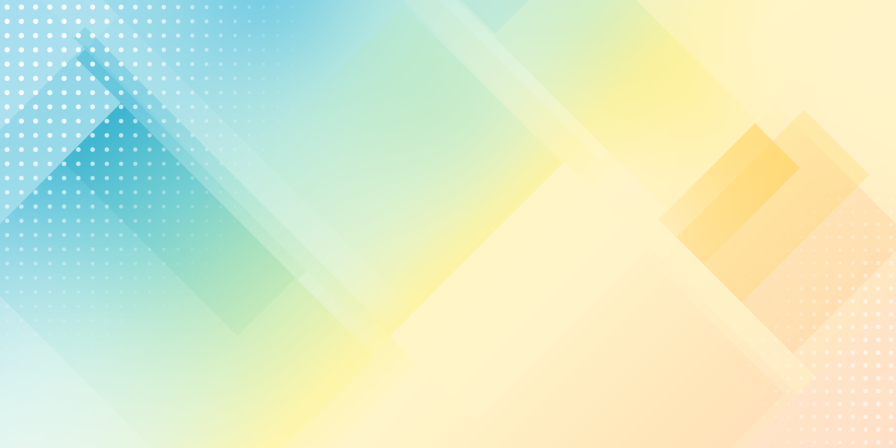
Reproduce this background procedurally as a Shadertoy shader.

```glsl
// Translucent diagonal panels over a blue, yellow and peach gradient with corner dots.

// Gradient stops: colour in rgb, diagonal position in w
const vec4 SOFT[8] = vec4[8](
    vec4(0.60, 0.85, 0.93, 0.00), vec4(0.64, 0.87, 0.91, 0.60),
    vec4(0.75, 0.92, 0.87, 0.96), vec4(0.87, 0.95, 0.82, 1.33),
    vec4(0.99, 0.96, 0.69, 1.60), vec4(1.00, 0.96, 0.79, 1.78),
    vec4(1.00, 0.93, 0.76, 2.35), vec4(1.00, 0.87, 0.76, 2.95));
const vec4 VIVID[5] = vec4[5](
    vec4(0.22, 0.71, 0.82, 0.52), vec4(0.44, 0.81, 0.82, 0.84),
    vec4(0.65, 0.88, 0.75, 1.09), vec4(0.82, 0.93, 0.71, 1.32),
    vec4(0.99, 0.96, 0.65, 1.58));

const vec3 WHITE = vec3(1.0);
const vec3 SKY = vec3(0.40, 0.78, 0.88);
const vec3 LEAF = vec3(0.70, 0.90, 0.74);
const vec3 LEMON = vec3(1.00, 0.94, 0.54);
const vec3 CREAM = vec3(1.00, 0.96, 0.79);
const vec3 AMBER = vec3(1.00, 0.83, 0.38);
const vec3 PEACH = vec3(1.00, 0.84, 0.64);
const vec3 BLUSH = vec3(1.00, 0.89, 0.80);
const float DOT_PITCH = 0.0318;
const float DOT_RADIUS = 0.0057;
const float FAR = 9.0;

vec3 softRamp(float t) {
    vec3 c = SOFT[0].rgb;
    for (int i = 1; i < 8; i++)
        c = mix(c, SOFT[i].rgb, clamp((t - SOFT[i - 1].w) / (SOFT[i].w - SOFT[i - 1].w), 0.0, 1.0));
    return c;
}

vec3 vividRamp(float t) {
    vec3 c = VIVID[0].rgb;
    for (int i = 1; i < 5; i++)
        c = mix(c, VIVID[i].rgb, clamp((t - VIVID[i - 1].w) / (VIVID[i].w - VIVID[i - 1].w), 0.0, 1.0));
    return c;
}

// Antialiased rectangle in diagonal coordinates
float panel(vec2 d, vec2 lo, vec2 hi) {
    float aa = 0.9 / iResolution.y;
    vec2 inside = smoothstep(lo - aa, lo + aa, d) * (1.0 - smoothstep(hi - aa, hi + aa, d));
    return inside.x * inside.y;
}

float glow(vec2 p, vec2 centre, float radius) {
    vec2 q = (p - centre) / radius;
    return exp(-dot(q, q));
}

// Grid of round dots that shrink as strength falls
float dots(vec2 p, float pitch, float strength) {
    float aa = 0.8 / iResolution.y;
    vec2 cell = (fract(p / pitch) - 0.5) * pitch;
    float radius = DOT_RADIUS * (0.55 + 0.45 * strength);
    return (1.0 - smoothstep(radius - aa, radius + aa, length(cell))) * strength;
}

void mainImage(out vec4 fragColor, in vec2 fragCoord) {
    // p starts at the upper left; d.x grows up-right, d.y grows down-right
    vec2 p = fragCoord / iResolution.y;
    p.y = 1.0 - p.y;
    vec2 d = vec2(p.x - p.y, p.x + p.y);

    // Base gradient and sky glow
    vec3 col = softRamp(d.y);
    col = mix(col, SKY, 0.70 * glow(p, vec2(0.58, -0.05), 0.20));

    // Blue corner panels
    col = mix(col, WHITE, 0.12 * panel(d, vec2(-FAR), vec2(0.09, 0.29)));
    col = mix(col, SKY, 0.24 * panel(d, vec2(-FAR, 0.29), vec2(0.09, 0.95))
        * (1.0 - smoothstep(0.35, 0.95, d.y)));
    col = mix(col, WHITE, 0.16 * panel(d, vec2(0.09, -FAR), vec2(0.23, 0.30)));
    col = mix(col, WHITE, 0.08 * panel(d, vec2(0.13, 0.30), vec2(0.23, 1.61)));

    // Vivid panel, its inner core and its narrow shadow strips
    vec3 vivid = vividRamp(d.y);
    float fade = mix(0.25, 0.85, smoothstep(-0.66, -0.12, d.x));
    col = mix(col, vivid, fade * panel(d, vec2(-0.66, 0.50), vec2(0.04, 1.63)));
    col = mix(col, vivid * vec3(0.94, 0.98, 0.98), 0.65 * panel(d, vec2(-0.22, 0.50), vec2(0.04, 1.28)));
    col = mix(col, vivid, 0.50 * panel(d, vec2(0.04, 0.30), vec2(0.08, 1.29)));
    col = mix(col, vivid, 0.25 * panel(d, vec2(0.08, 0.25), vec2(0.13, 1.63)));
    col = mix(col, WHITE, 0.55 * glow(p, vec2(-0.02, 1.04), 0.45));

    // Large central panel and the cream area under it
    float middle = panel(d, vec2(0.12, 0.91), vec2(0.89, 1.62));
    col = mix(col, LEAF, 0.45 * middle * glow(p, vec2(0.96, 0.20), 0.22));
    col = mix(col, LEMON, 0.25 * middle * smoothstep(1.45, 1.62, d.y));
    col = mix(col, CREAM, 0.80 * panel(d, vec2(0.12, 1.62), vec2(0.90, 2.00)));
    col = mix(col, PEACH, 0.28 * panel(d, vec2(-FAR, 2.00), vec2(0.87, 2.63))
        * smoothstep(1.85, 2.60, d.y));

    // Upper right panels
    float upper = panel(d, vec2(1.02, -FAR), vec2(FAR));
    col = mix(col, LEAF, 0.30 * upper * glow(p, vec2(1.34, 0.05), 0.17));
    col = mix(col, SKY, 0.12 * panel(d, vec2(1.03, -FAR), vec2(FAR, 1.18)));
    col = mix(col, LEMON, 0.55 * upper * glow(p, vec2(1.51, 0.19), 0.20));
    col = mix(col, CREAM, 0.50 * panel(d, vec2(1.42, -FAR), vec2(FAR, 1.96)));
    col = mix(col, CREAM, 0.85 * panel(d, vec2(1.42, 1.96), vec2(FAR))
        * smoothstep(1.30, 1.80, d.x));

    // Stacked amber panels
    float warm = smoothstep(0.85, 1.42, d.x);
    col = mix(col, PEACH, 0.50 * panel(d, vec2(0.98, 1.96), vec2(1.50, 2.56))
        * smoothstep(1.90, 2.40, d.y));
    col = mix(col, AMBER, 0.28 * panel(d, vec2(0.98, 2.04), vec2(1.55, 2.33)));
    col = mix(col, AMBER, (0.08 + 0.52 * warm) * panel(d, vec2(0.98, 1.96), vec2(1.41, 2.16)));
    col = mix(col, BLUSH, 0.50 * panel(d, vec2(-FAR, 2.66), vec2(FAR)));

    // Long pale strip between the panels
    col = mix(col, CREAM, (0.12 + 0.28 * smoothstep(1.3, 2.2, d.y))
        * panel(d, vec2(0.90, -FAR), vec2(0.98, 2.66)));
    col = mix(col, WHITE, 0.16 * panel(d, vec2(0.98, -FAR), vec2(1.02, 1.70)));

    // Dots in opposite corners
    float leftDots = 1.0 - smoothstep(0.15, 0.88, length(p * vec2(1.15, 0.95)));
    float rightDots = 1.0 - smoothstep(0.05, 0.45, length((p - vec2(2.0, 0.82)) * vec2(1.1, 0.8)));
    col = mix(col, WHITE, 0.95 * dots(p, DOT_PITCH, leftDots));
    col = mix(col, WHITE, 0.80 * dots(p, DOT_PITCH * 0.9, rightDots * 0.75));

    fragColor = vec4(col, 1.0);
}
```
